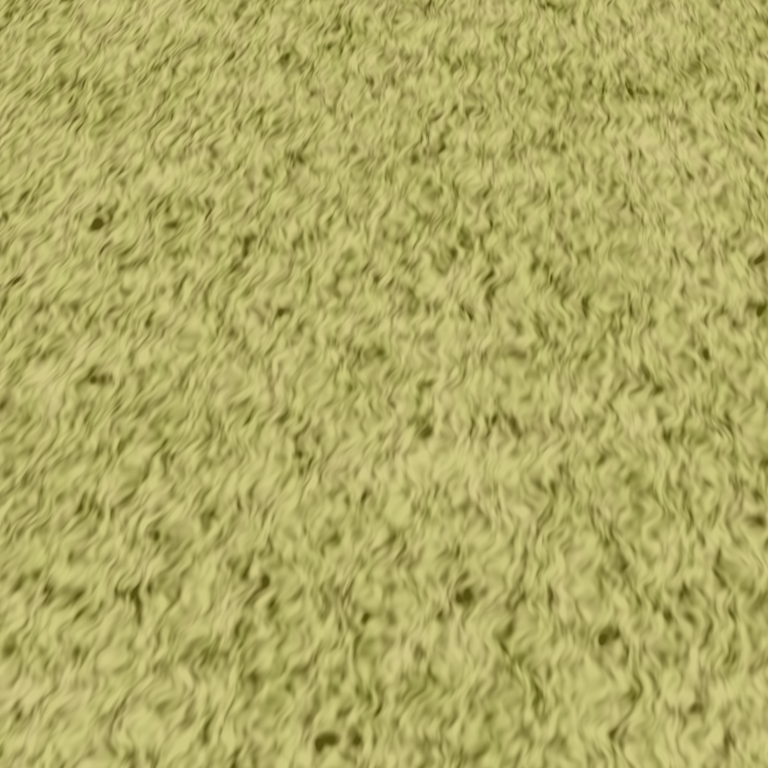
Reproduce this texture procedurally as a WebGL 2 fragment shader.

```glsl
#version 300 es
precision highp float;
// A field of dry yellow-green grass seen at a slant, finer toward the top.
// Stretched gradient noise, sheared and bent, forms the blades; coarser
// layers add tufts, shaded hollows and straw-coloured patches.

uniform vec2 u_resolution;
out vec4 fragColor;

// Unit gradient for a lattice cell, from an integer hash.
vec2 cellGradient(vec2 cell) {
    uvec2 k = uvec2(ivec2(cell) + 4096);
    uint h = k.x * 73856093u ^ k.y * 19349663u;
    h = (h ^ (h >> 15)) * 2246822u;
    h = (h ^ (h >> 13)) * 3266489u;
    h ^= h >> 16;
    float angle = float(h & 65535u) / 65536.0 * 6.28319;
    return vec2(cos(angle), sin(angle));
}

float gradientNoise(vec2 p) {
    vec2 cell = floor(p);
    vec2 f = p - cell;
    vec2 w = f * f * f * (f * (f * 6.0 - 15.0) + 10.0);
    vec2 e = vec2(1.0, 0.0);
    float a = dot(cellGradient(cell), f);
    float b = dot(cellGradient(cell + e.xy), f - e.xy);
    float c = dot(cellGradient(cell + e.yx), f - e.yx);
    float d = dot(cellGradient(cell + e.xx), f - e.xx);
    return mix(mix(a, b, w.x), mix(c, d, w.x), w.y);
}

// Noise stretched along a leaning direction.
float blades(vec2 p, float lean, vec2 frequency) {
    return gradientNoise(vec2(p.x - lean * p.y, p.y) * frequency);
}

void main() {
    vec2 uv = gl_FragCoord.xy / u_resolution;

    // Ground coordinates: features shrink evenly with distance.
    float nearness = 1.0 - 0.5 * uv.y;
    vec2 ground = vec2((uv.x - 0.5) / nearness, -2.0 * log(nearness));

    // Bend the blades so that neighbouring tufts lean differently.
    vec2 bent = ground;
    bent.x += 0.022 * gradientNoise(ground * 13.0 + 31.0);
    bent.x += 0.008 * gradientNoise(ground * 34.0 + 57.0);

    // Blades, from hair-fine to thick, crossing at different leans.
    float grass = 0.42 * blades(bent, 0.38, vec2(92.0, 36.0));
    grass += 0.34 * blades(bent + 7.3, -0.12, vec2(80.0, 34.0));
    grass += 0.46 * blades(bent + 3.7, 0.28, vec2(50.0, 23.0));
    grass += 0.24 * nearness * blades(bent + 5.1, 0.2, vec2(135.0, 56.0));

    // Tufts and broad uneven lighting.
    float tufts = gradientNoise(ground * vec2(13.0, 15.0) + 11.0);
    float patches = gradientNoise(ground * vec2(4.0, 5.5) + 23.0);
    float tone = grass * mix(0.85, 1.2, nearness) * (1.0 - 0.35 * tufts);
    tone += 0.27 * tufts + 0.16 * patches;

    // Small deep gaps between the blades.
    float gap = blades(bent + 9.4, 0.25, vec2(42.0, 24.0)) - 0.3 * tufts;
    tone -= 0.4 * smoothstep(0.34, 0.68, gap);

    // Compress the lights and deepen the darks.
    float light = clamp(0.80 + 1.1 * tone - 0.8 * tone * tone, -0.25, 1.12);
    vec3 color = mix(vec3(0.42, 0.40, 0.14), vec3(0.77, 0.75, 0.47), light);

    // Drift between fresh green and pale straw.
    float straw = gradientNoise(ground * vec2(24.0, 15.0) + 41.0) + 0.5 * patches;
    color += straw * vec3(0.022, -0.004, 0.035);

    fragColor = vec4(color, 1.0);
}
```
